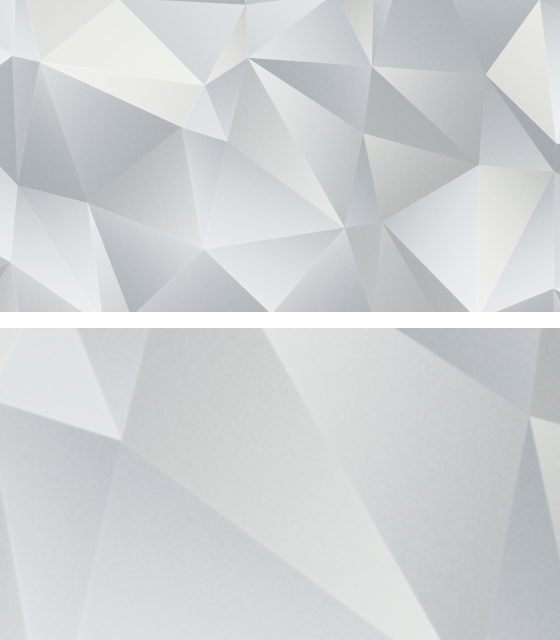
Top: the whole. Bottom: its middle third, enlarged.
Give the GLSL for this background, as a Shadertoy shader.

```glsl
const float CELL = 0.30;            // lattice spacing, in canvas heights
const float JITTER = 0.40;          // vertex displacement, in cells (below 0.5)
const float TILT = 0.42;            // lattice rotation in radians
const vec2 ORIGIN = vec2(7.3, 3.6); // lattice window shown on the canvas
const vec2 LIGHT = vec2(0.55, -1.2);
const float RELIEF = 0.95;          // brightening from valley to ridge
const float SHEEN = 0.85;           // strength of each facet's own gradient
const float VARIETY = 0.5;          // random tone offset per facet
const float TONE_CURVE = 1.2;
const float RIM = 0.022;            // faint light along the folds
const float RIM_WIDTH = 0.010;
const float GRAIN = 0.012;
const float GRAIN_SCALE = 260.0;
const float SOFTNESS = 0.0022;      // fold blur, in canvas heights
const vec3 SHADE = vec3(0.650, 0.672, 0.692);
const vec3 PAPER = vec3(0.952, 0.961, 0.968);
const vec3 WARM = vec3(0.014, 0.005, -0.022);

// Integer hash giving three values in 0..1
vec3 hash3(ivec2 cell, int seed) {
    uvec3 v = uvec3(ivec3(cell, seed)) * 1664525u + 1013904223u;
    v.x += v.y * v.z; v.y += v.z * v.x; v.z += v.x * v.y;
    v ^= v >> 16u;
    v.x += v.y * v.z; v.y += v.z * v.x; v.z += v.x * v.y;
    return vec3(v >> 8u) / 16777216.0;
}

// Lattice vertex: position in xy, height in z
vec3 vertex(ivec2 cell) {
    vec3 r = hash3(cell, 1);
    return vec3(vec2(cell) + (r.xy * 2.0 - 1.0) * JITTER, r.z);
}

float cross2(vec2 a, vec2 b) { return a.x * b.y - a.y * b.x; }

float area(vec3 a, vec3 b, vec3 c) { return cross2(b.xy - a.xy, c.xy - a.xy); }

// Signed distance to the line a-b, positive on its left
float side(vec2 p, vec2 a, vec2 b) { return cross2(normalize(b - a), p - a); }

// Colour of one folded facet in rgb, coverage in a
vec4 facet(vec2 p, vec3 a, vec3 b, vec3 c, vec3 rnd) {
    float d = min(side(p, a.xy, b.xy), min(side(p, b.xy, c.xy), side(p, c.xy, a.xy)));
    float soft = SOFTNESS / CELL;
    float cover = smoothstep(-soft, soft, d);

    // Plane slope and height at this point
    vec3 n = cross(b - a, c - a);
    vec2 slope = -n.xy / max(n.z, 0.05);
    float height = clamp(a.z + dot(slope, p - a.xy), 0.0, 1.0);

    // Directional light, relief and a private gradient
    float angle = 6.2832 * rnd.y;
    vec2 center = (a.xy + b.xy + c.xy) / 3.0;
    float s = dot(slope, LIGHT)
            + RELIEF * (height - 0.5)
            + SHEEN * dot(p - center, vec2(cos(angle), sin(angle)))
            + VARIETY * (rnd.x - 0.5);
    float tone = 0.5 + 0.5 * s * inversesqrt(1.0 + s * s);

    vec3 col = mix(SHADE, PAPER, pow(tone, TONE_CURVE));
    col += WARM * smoothstep(0.55, 1.0, rnd.z);
    col += RIM * height * exp(-max(d, 0.0) / RIM_WIDTH);
    return vec4(col, cover);
}

void mainImage(out vec4 fragColor, in vec2 fragCoord) {
    vec2 uv = fragCoord / iResolution.y;
    float co = cos(TILT), si = sin(TILT);
    vec2 p = mat2(co, si, -si, co) * uv / CELL + ORIGIN;
    ivec2 home = ivec2(floor(p));

    // Blend the facets of the neighbouring cells by coverage
    vec4 sum = vec4(0.0);
    for (int j = -1; j <= 1; j++)
    for (int i = -1; i <= 1; i++) {
        ivec2 cell = home + ivec2(i, j);
        vec3 a = vertex(cell);
        vec3 b = vertex(cell + ivec2(1, 0));
        vec3 c = vertex(cell + ivec2(1, 1));
        vec3 d = vertex(cell + ivec2(0, 1));

        // Split along the diagonal that leaves the fuller triangles
        bool rising = min(area(a, b, c), area(a, c, d)) > min(area(a, b, d), area(b, c, d));
        vec3 r0 = hash3(cell, 2), r1 = hash3(cell, 3);
        vec4 f0 = facet(p, a, b, rising ? c : d, r0);
        vec4 f1 = facet(p, rising ? a : b, c, d, r1);
        sum += vec4(f0.rgb * f0.a, f0.a) + vec4(f1.rgb * f1.a, f1.a);
    }
    vec3 col = sum.rgb / max(sum.a, 0.001);

    // Paper grain, fading out on the brightest facets
    float grain = hash3(ivec2(floor(uv * GRAIN_SCALE)), 4).x - 0.5;
    col += GRAIN * grain * (1.0 - smoothstep(0.8, 0.95, col.g));

    fragColor = vec4(clamp(col, 0.0, 1.0), 1.0);
}
```
